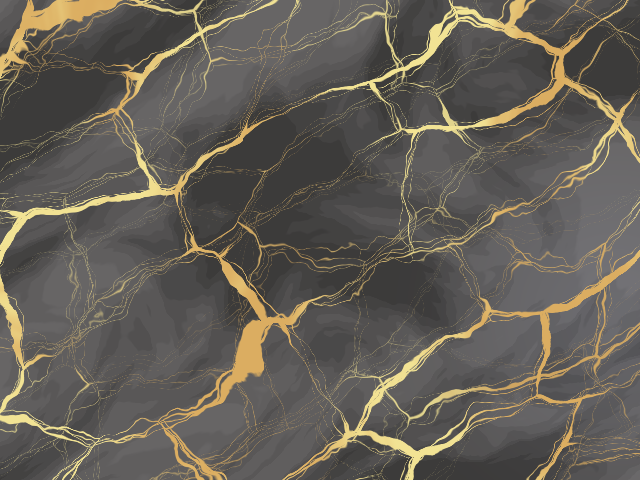
A WebGL 2 fragment shader for this texture:

```glsl
#version 300 es
precision highp float;
// Dark banded marble crossed by a diagonal network of branching gold veins.

uniform vec2 u_resolution;
out vec4 fragColor;

const mat2 TURN = mat2(0.8, 0.6, -0.6, 0.8);
const vec2 STRETCH = vec2(2.7, 5.0);   // cells per unit along and across the grain

float hash(vec2 p) {
  return fract(sin(dot(p, vec2(127.1, 311.7))) * 43758.545);
}

vec2 alongGrain(vec2 p) {
  return mat2(0.84, -0.54, 0.54, 0.84) * p;
}

// Layered sines, each octave turned and bent: a smooth field around zero
float clouds(vec2 p) {
  float sum = 0.0, amp = 0.5;
  for (int i = 0; i < 6; i++) {
    p = TURN * p * 1.75 + 1.3;
    p += 0.7 * sin(p.yx * 0.9 + 0.4);
    sum += amp * sin(p.x) * cos(p.y);
    amp *= 0.6;
  }
  return sum;
}

// Ragged displacement with equal slope in every octave
vec2 wobble(vec2 p) {
  vec2 sum = vec2(0.0);
  float amp = 1.0;
  for (int i = 0; i < 6; i++) {
    p = TURN * p * 1.9 + 2.1;
    sum += amp * sin(p.yx + 1.2 * sin(p * 0.8));
    amp *= 0.53;
  }
  return sum;
}

// Cellular edges: x = distance in canvas units, y = edge hash, z = nearness to a junction
vec3 cellEdge(vec2 q) {
  vec2 base = floor(q), nearA, nearB, idA, idB;
  float dA = 1e3, dB = 1e3, dC = 1e3;
  for (int y = -1; y <= 1; y++) {
    for (int x = -1; x <= 1; x++) {
      vec2 id = base + vec2(x, y);
      vec2 offset = id + 0.1 + 0.8 * vec2(hash(id), hash(id + 57.3)) - q;
      float d = length(offset);
      if (d < dA) {
        dC = dB; dB = dA; nearB = nearA; idB = idA;
        dA = d; nearA = offset; idA = id;
      } else if (d < dB) {
        dC = dB; dB = d; nearB = offset; idB = id;
      } else {
        dC = min(dC, d);
      }
    }
  }
  vec2 normal = normalize(nearB - nearA);
  float edge = dot(0.5 * (nearA + nearB), normal) / length(normal * STRETCH);
  return vec3(edge, hash(idA + idB + 11.7), 1.0 - smoothstep(0.0, 0.3, dC - dB));
}

// Stepped grey patches drawn out along the grain
vec3 marble(vec2 p, float aspect) {
  vec2 q = alongGrain(p + 0.006 * wobble(p * 12.0));
  float tone = 0.56 + 1.0 * clouds(q * vec2(2.4, 4.4) + 3.7);
  tone += 0.16 * sin(q.y * 15.0 + 1.5 * sin(q.x * 3.0));
  float steps = smoothstep(0.0, 1.0, tone) * 6.0;
  steps = floor(steps) + smoothstep(0.85, 1.0, fract(steps));
  vec3 stone = mix(vec3(0.235, 0.23, 0.228), vec3(0.405, 0.397, 0.398), steps / 6.0);
  float mist = 1.0 - smoothstep(0.0, 0.5, length(p - vec2(aspect * 0.96, 0.34)));
  return stone + mist * vec3(0.045, 0.05, 0.065);
}

void main() {
  vec2 p = gl_FragCoord.xy / u_resolution.y;
  float soft = 0.65 / u_resolution.y;
  vec3 color = marble(p, u_resolution.x / u_resolution.y);

  vec2 bent = p + 0.026 * wobble(p * 3.6 + 5.0);
  float gold = 0.0;

  // Three networks, from bold to hairline, each woven from four strands
  for (int i = 0; i < 12; i++) {
    float k = float(i);
    float network = floor(k / 4.0);
    float member = k - 4.0 * network;
    float spread = 0.005 + 0.004 * member;
    vec2 strand = bent + spread * wobble(p * 7.0 + k * 4.7);
    vec2 q = alongGrain(strand) * STRETCH * (1.0 - 0.1 * network) + 8.3 + 13.7 * network;

    vec3 edge = cellEdge(q);
    float swell = smoothstep(-0.25, 0.55, clouds(q * 0.9 + member * 2.3));
    float ragged = 1.0 + 0.7 * clouds(strand * 18.0 + k);
    float strength = smoothstep(0.1 + 0.12 * network, 0.95, edge.y);
    strength = mix(strength, 0.6 - 0.1 * network, edge.z);
    float thickness = 0.0145 * pow(0.4, network) / (1.0 + 1.3 * member);
    float width = thickness * mix(0.14, 1.0, swell) * strength * ragged;
    width -= 0.0003 * network;
    float cover = smoothstep(-soft, soft, width - edge.x);
    gold = max(gold, cover * (1.0 - 0.1 * network));
  }

  // Metal drifts between amber and pale yellow
  float sheen = smoothstep(-0.4, 0.3, clouds(p * 2.4 + 9.0));
  vec3 metal = mix(vec3(0.86, 0.68, 0.38), vec3(0.95, 0.89, 0.58), sheen);
  fragColor = vec4(mix(color, metal, gold), 1.0);
}
```
